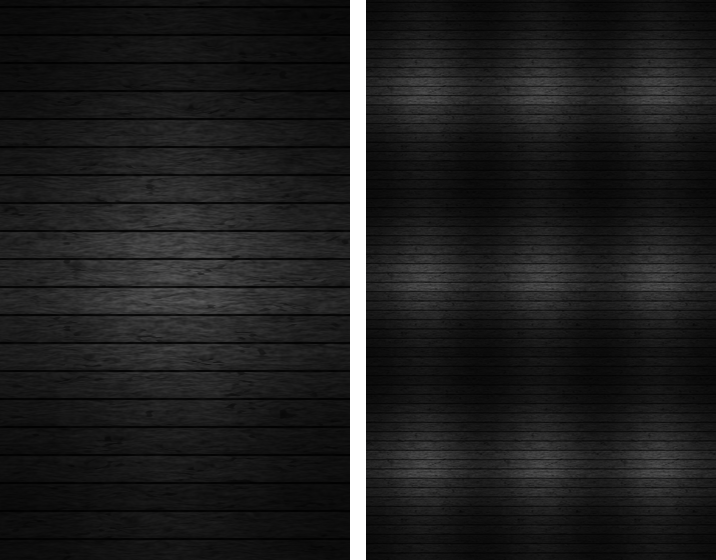
Left: one tile. Right: repeated 3 by 3.
This texture is drawn by a Shadertoy shader. Its source:

```glsl
// Dark charcoal horizontal wood planks with fine grain, lit by a soft central glow.

const float PLANKS = 20.0;          // planks down the canvas
const float PLANK_PHASE = 0.75;     // height of the lowest groove, in planks
const float GROOVE_HALF = 0.028;    // in planks
const float GROOVE_DARK = 0.85;
const float SHADOW_WIDTH = 0.07;
const float EDGE_LIGHT = 0.13;      // lit upper edge of each plank
const float TONE_VARIATION = 0.12;
const float FINE_GRAIN = 0.36;
const float COARSE_GRAIN = 0.26;
const float RING_GRAIN = 0.07;
const float CRACK_DARK = 0.42;
const float KNOT_DARK = 0.30;
const int KNOTS = 2;                // knots per plank
const vec2 GLOW_FALLOFF = vec2(0.65, 1.25);
const vec3 WOOD = vec3(0.236, 0.236, 0.237);
const vec3 FLOOR_LIGHT = vec3(0.009);
const float PI = 3.14159;

float hash(vec2 p) {
    vec3 q = fract(vec3(p.xyx) * vec3(0.1031, 0.1030, 0.0973));
    q += dot(q, q.yzx + 33.33);
    return fract((q.x + q.y) * q.z);
}

vec2 gradient(vec2 cell, float period) {
    cell.x = mod(cell.x, period);
    float angle = 2.0 * PI * hash(cell + 7.0);
    return vec2(cos(angle), sin(angle));
}

// Gradient noise that wraps along x after a whole number of cells.
float noise(vec2 p, float period) {
    vec2 i = floor(p), f = p - i;
    vec2 w = f * f * f * (f * (f * 6.0 - 15.0) + 10.0);
    float a = dot(gradient(i, period), f);
    float b = dot(gradient(i + vec2(1, 0), period), f - vec2(1, 0));
    float c = dot(gradient(i + vec2(0, 1), period), f - vec2(0, 1));
    float d = dot(gradient(i + vec2(1, 1), period), f - vec2(1, 1));
    return mix(mix(a, b, w.x), mix(c, d, w.x), w.y);
}

// Noise stretched along a plank; cells are counted across the canvas and per plank.
float streaks(vec2 p, vec2 cells, float seed) {
    return noise(p * cells + vec2(0.0, seed), cells.x);
}

// Sum of soft, eye-shaped knots; x wraps around the canvas.
float knotField(vec2 p, float plank, float planksAcross) {
    float sum = 0.0;
    for (int k = 0; k < KNOTS; k++) {
        vec2 key = vec2(plank, 50.0 + 9.0 * float(k));
        vec2 centre = vec2(hash(key), mix(0.2, 0.8, hash(key + 3.0)));
        float size = mix(0.06, 0.16, hash(key + 5.0));
        vec2 d = p - centre;
        d.x = (fract(d.x + 0.5) - 0.5) * planksAcross * 0.22;
        sum += exp(-dot(d, d) / (size * size));
    }
    return sum;
}

float woodShade(vec2 p, float plank, float planksAcross) {
    float seed = plank * 41.0;
    float knot = knotField(p, plank, planksAcross);

    // Bend the grain in slow waves and around the knots.
    vec2 q = p;
    q.y += 0.16 * streaks(p, vec2(7.0, 1.5), seed) + 0.12 * knot;

    float fine = streaks(q, vec2(30.0, 13.0), seed + 900.0);
    fine += 0.6 * streaks(q, vec2(75.0, 19.0), seed + 1900.0);
    float coarse = streaks(q, vec2(9.0, 5.0), seed + 2900.0);
    float rings = sin(2.0 * PI * (q.y * 5.0 + 2.5 * streaks(p, vec2(5.0, 1.2), seed + 3900.0)));

    // Short dark cracks gather in a few worn patches.
    float worn = smoothstep(0.08, 0.4, streaks(p, vec2(8.0, 2.2), seed + 4900.0) + 0.3 * knot);
    float crack = smoothstep(0.05, 0.35, streaks(q, vec2(34.0, 9.0), seed + 5900.0));

    float shade = 1.0 + TONE_VARIATION * (2.0 * hash(vec2(plank, 21.0)) - 1.0);
    shade *= 1.0 + FINE_GRAIN * fine + COARSE_GRAIN * coarse + RING_GRAIN * rings;
    shade *= 1.0 - CRACK_DARK * worn * crack;
    return shade * (1.0 - KNOT_DARK * min(knot, 1.0) * (0.5 + 0.5 * rings));
}

void mainImage(out vec4 fragColor, in vec2 fragCoord) {
    vec2 uv = fragCoord / iResolution.xy;
    float planksAcross = PLANKS * iResolution.x / iResolution.y;
    float row = uv.y * PLANKS - PLANK_PHASE;
    float plank = mod(floor(row), PLANKS);
    float height = fract(row);
    float shade = woodShade(vec2(uv.x, height), plank, planksAcross);

    // Groove with slightly worn edges, soft shadow and a lit upper edge.
    float pixel = PLANKS / iResolution.y;
    float edge = min(height, 1.0 - height);
    float wear = 0.012 * noise(vec2(uv.x * 40.0, floor(row + 0.5) + 0.5), 40.0);
    float groove = 1.0 - smoothstep(-0.5 * pixel, 0.5 * pixel, edge - GROOVE_HALF - wear);
    float shadow = exp(-edge / SHADOW_WIDTH);
    float lit = (height - 0.92) / 0.035;
    shade *= 1.0 - 0.35 * shadow;
    shade *= 1.0 + EDGE_LIGHT * exp(-lit * lit);
    shade *= 1.0 - GROOVE_DARK * groove;

    // Glow that fades evenly towards all borders, so opposite ones agree.
    vec2 s = sin(PI * (uv - 0.5));
    float glow = exp(-dot(GLOW_FALLOFF, s * s));
    fragColor = vec4((WOOD * glow + FLOOR_LIGHT) * shade, 1.0);
}
```
